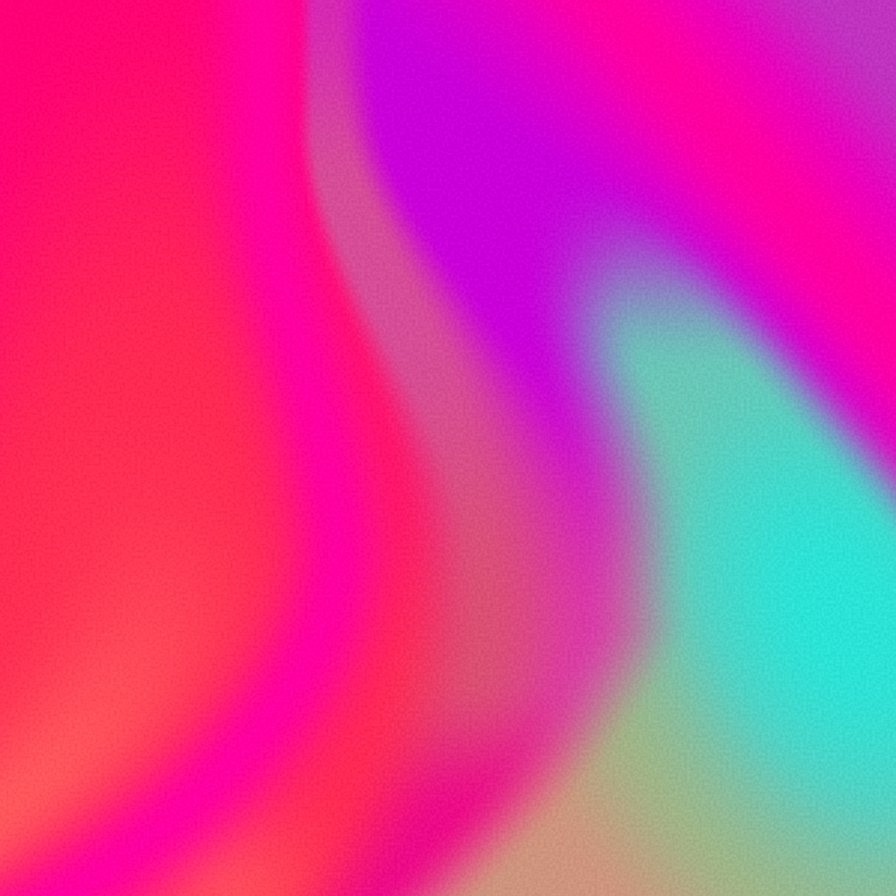
A three.js fragment shader for this background:

```glsl
varying vec2 vUv;

const vec3 HOT_PINK = vec3(1.0, 0.0, 0.46);
const vec3 RED = vec3(1.0, 0.165, 0.32);
const vec3 CORAL = vec3(1.0, 0.34, 0.36);
const vec3 MAGENTA = vec3(1.0, 0.0, 0.62);
const vec3 ORCHID = vec3(0.84, 0.16, 0.70);
const vec3 DUSTY_ROSE = vec3(0.84, 0.30, 0.59);
const vec3 CLAY = vec3(0.86, 0.31, 0.45);
const vec3 VIOLET = vec3(0.79, 0.0, 0.85);
const vec3 MAUVE = vec3(0.86, 0.22, 0.66);
const vec3 LOBE_PINK = vec3(0.93, 0.04, 0.53);
const vec3 FUCHSIA = vec3(0.91, 0.0, 0.75);
const vec3 PLUM = vec3(0.75, 0.20, 0.75);
const vec3 SEAFOAM = vec3(0.41, 0.78, 0.72);
const vec3 CYAN = vec3(0.17, 0.89, 0.84);
const vec3 SAGE = vec3(0.62, 0.71, 0.53);
const vec3 BEIGE = vec3(0.81, 0.58, 0.49);

const float RIBBON_WIDTH = 0.055;
const vec2 CORE_CENTER = vec2(0.944, 0.31);
const vec2 CORE_RADII = vec2(0.20, 0.30);
const vec2 CORE_AXIS = vec2(-0.45, 0.893);
const float GRAIN_SCALE = 300.0;
const float GRAIN_AMOUNT = 0.05;

float fall(float a, float b, float x) {
  return 1.0 - smoothstep(a, b, x);
}

float bell(float x, float width) {
  return exp(-x * x / (width * width));
}

vec2 gradient(vec2 cell) {
  vec3 h = fract(vec3(cell.xyx) * vec3(0.1031, 0.1030, 0.0973));
  h += dot(h, h.yzx + 33.33);
  float angle = 6.2832 * fract((h.x + h.y) * h.z);
  return vec2(cos(angle), sin(angle));
}

float gradientNoise(vec2 p) {
  vec2 i = floor(p);
  vec2 f = p - i;
  vec2 w = f * f * f * (f * (f * 6.0 - 15.0) + 10.0);
  vec2 e = vec2(1.0, 0.0);
  float low = mix(dot(gradient(i), f), dot(gradient(i + e), f - e), w.x);
  float high = mix(dot(gradient(i + e.yx), f - e.yx), dot(gradient(i + 1.0), f - 1.0), w.x);
  return mix(low, high, w.y);
}

// Curves running up the canvas, each giving x at height y
float ribbonX(float y) {
  float bend = max(0.40 - y, 0.0);
  return 0.293 + 0.085 * fall(0.36, 0.85, y) - 1.9 * bend * bend;
}

float foldX(float y) {
  float bend = max(0.33 - y, 0.0);
  return 0.341 + 0.145 * fall(0.38, 0.86, y) - 1.06 * bend * bend;
}

float shoreX(float y) {
  return 0.645 + 0.065 * fall(0.40, 0.68, y) - 1.1 * pow(max(0.30 - y, 0.0), 1.3);
}

// Red field with a magenta ribbon and coral glows
vec3 warmField(vec2 p) {
  float offset = p.x - ribbonX(p.y);
  float slope = 3.8 * max(0.40 - p.y, 0.0);
  float across = offset / sqrt(1.0 + slope * slope);
  float side = p.x - 0.19;
  vec3 color = mix(HOT_PINK, RED, fall(0.55, 1.1, p.y + 5.0 * side * side));
  color = mix(color, CORAL, bell(offset + 0.20, 0.11) * fall(0.08, 0.58, p.y));
  color = mix(color, CORAL, 0.8 * bell(length(p - vec2(0.25, 0.0)), 0.10));
  return mix(color, MAGENTA, bell(across, RIBBON_WIDTH));
}

// Dusty fold that turns to violet on its right
vec3 foldField(vec2 p) {
  float lower = fall(0.08, 0.25, p.y);
  vec3 rose = mix(DUSTY_ROSE, ORCHID, smoothstep(0.78, 1.0, p.y));
  rose = mix(rose, CLAY, fall(0.30, 0.65, p.y));
  vec3 violet = mix(VIOLET, MAUVE, fall(0.28, 0.65, p.y));
  float middle = 0.055 + 0.065 * fall(0.55, 0.95, p.y);
  float soft = 0.025 + 0.045 * fall(0.40, 0.85, p.y);
  float turn = smoothstep(middle - soft, middle + soft, p.x - foldX(p.y));
  return mix(mix(rose, violet, turn), LOBE_PINK, lower);
}

// Cyan core fading to seafoam, then sage and beige below
vec3 poolField(vec2 p) {
  vec2 q = p - CORE_CENTER;
  vec2 local = vec2(dot(q, vec2(CORE_AXIS.y, -CORE_AXIS.x)), dot(q, CORE_AXIS));
  float d = length(local / CORE_RADII);
  float ground = fall(0.36, 0.60, p.y);
  vec3 color = mix(CYAN, SEAFOAM, smoothstep(0.15, 1.15, d));
  color = mix(color, SAGE, ground * smoothstep(0.65, 1.45, d));
  return mix(color, BEIGE, ground * smoothstep(1.3, 2.0, d));
}

void main() {
  vec2 p = vUv;
  float diagonal = p.x - 0.677 - 0.87 * (1.0 - p.y);

  // Fold and pool
  float shore = p.x - shoreX(p.y);
  float pool = smoothstep(-0.065, 0.065, shore) * fall(0.58, 0.82, p.y);
  pool *= fall(-0.21, -0.09, diagonal);
  vec3 color = mix(foldField(p), poolField(p), pool);

  // Diagonal pink band and plum corner
  vec3 band = mix(FUCHSIA, MAGENTA, bell(diagonal, 0.085));
  band = mix(band, PLUM, smoothstep(0.09, 0.25, diagonal));
  float inner = mix(-0.17, -0.30, smoothstep(0.65, 1.0, p.y));
  color = mix(color, band, smoothstep(inner, -0.05, diagonal));

  // Warm side in front of the fold
  float edge = 0.012 + 0.05 * fall(0.10, 0.85, p.y);
  color = mix(warmField(p), color, smoothstep(-edge, edge, p.x - foldX(p.y)));

  color += GRAIN_AMOUNT * gradientNoise(p * GRAIN_SCALE);
  gl_FragColor = vec4(clamp(color, 0.0, 1.0), 1.0);
}
```
